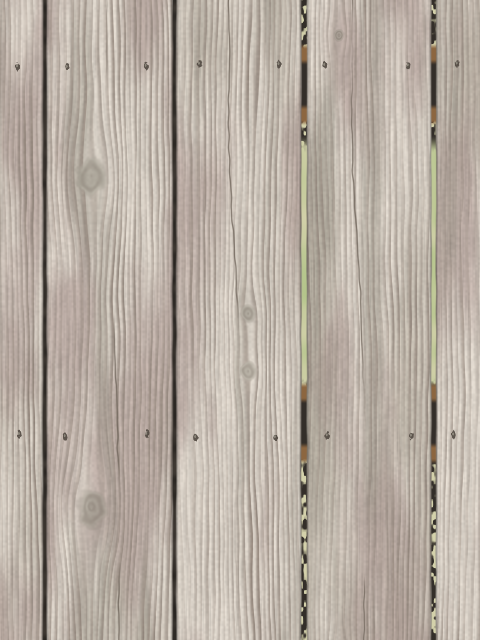
A Shadertoy shader for this texture:

```glsl
// Weathered vertical deck boards with bent grain, knots, cracks, screws and open gaps.

// Layout, in canvas widths (the canvas is 1 wide and ASPECT high)
const float ASPECT = 4.0 / 3.0;
const float PITCH = 0.270;        // board to board
const float FIRST_GAP = 0.0935;   // centre of the leftmost gap
const float GAP_HALF = 0.0036;
const float OPEN_EXTRA = 0.0020;  // extra half width of see-through gaps
const float RING = 0.0122;        // spacing of the growth rings
const float WANDER = 0.050;       // sideways drift of the grain
const float KNOT_SIZE = 0.034;
const float KNOT_MID = 0.465;     // height the knot pairs are centred on
const float CRACK_HALF = 0.0009;
const vec2 SCREW_COLS = vec2(0.17, 0.80);   // fraction of a board
const vec2 SCREW_ROWS = vec2(0.319, 0.898); // fraction of the height
const vec2 SCREW_SIZE = vec2(0.0055, 0.0085);

const vec3 PALE = vec3(0.86, 0.83, 0.79);
const vec3 MID = vec3(0.74, 0.71, 0.66);
const vec3 LATEWOOD = vec3(0.58, 0.53, 0.49);
const vec3 MAUVE = vec3(0.66, 0.58, 0.56);
const vec3 GREY = vec3(0.60, 0.58, 0.53);
const vec3 CRACK = vec3(0.42, 0.38, 0.34);
const vec3 SHADOW = vec3(0.20, 0.18, 0.16);
const vec3 JOIST = vec3(0.55, 0.40, 0.25);
const vec3 LITTER = vec3(0.83, 0.82, 0.67);
const vec3 GRASS = vec3(0.70, 0.77, 0.54);

float hash(vec2 p) {
    return fract(sin(dot(p, vec2(127.1, 311.7))) * 43758.5);
}

float noise(vec2 p) {
    vec2 i = floor(p), f = fract(p);
    f = f * f * (3.0 - 2.0 * f);
    return mix(mix(hash(i), hash(i + vec2(1, 0)), f.x),
               mix(hash(i + vec2(0, 1)), hash(i + vec2(1, 1)), f.x), f.y);
}

float fbm(vec2 p) {
    float sum = 0.0, amp = 0.53;
    for (int i = 0; i < 4; i++) {
        sum += amp * noise(p);
        p = p * 2.03 + 11.7;
        amp *= 0.5;
    }
    return sum;
}

// Two knots per board, spread about KNOT_MID by an amount that varies with the board
vec2 knotCentre(float board, float side) {
    float spread = mod(0.475 - 0.215 * board, 0.65);
    float across = 0.15 + mod(0.21 * board, 0.51);
    return vec2(across * PITCH, (KNOT_MID + side * spread) * ASPECT);
}

vec3 woodColor(vec2 q, float board, float px) {
    vec2 seed = vec2(board * 17.3, board * 5.1);
    float bent = q.x, core = 0.0, coreRadius = 0.0;

    // Knots push the grain aside
    float size = KNOT_SIZE / max(board, 1.0);
    for (int k = 0; k < 2; k++) {
        vec2 d = q - knotCentre(board, float(k * 2 - 1));
        vec2 e = d / (size * vec2(1.7, 3.6));
        bent -= 0.72 * d.x * exp(-dot(e, e));
        float r = length(d * vec2(1.0, 0.8)) / size + 0.35 * (noise(q * 60.0 + seed) - 0.5);
        float inside = 1.0 - smoothstep(0.6, 1.05, r);
        if (inside > core) { core = inside; coreRadius = r; }
    }

    // Growth rings: a slow rise to dark latewood, then a sharp edge
    float drift = WANDER * (fbm(q * vec2(8.0, 1.1) + seed) - 0.5);
    float phase = (bent + drift) / RING + 0.25 * noise(q * vec2(30.0, 14.0));
    float t = fract(phase);
    float late = smoothstep(0.15, 0.8, t) * (1.0 - smoothstep(0.82, 1.0, t));
    late *= 0.35 + 0.65 * hash(vec2(floor(phase), board));
    late *= 0.35 + 0.9 * noise(vec2(phase * 0.2, q.y * 4.0) + seed);

    // Sun-bleached base, stains and fibres
    float tone = fbm(q * vec2(9.0, 2.2) + seed + 4.0);
    vec3 col = mix(MID, PALE, smoothstep(0.2, 0.65, tone + 0.15 - 0.12 * step(2.5, board)));
    float stain = fbm(q * vec2(13.0, 3.0) + seed + 31.0);
    col = mix(col, MAUVE, 0.6 * smoothstep(0.42, 0.75, stain));
    float streak = fbm(vec2(bent * 22.0, q.y * 1.7) + seed + 63.0);
    col = mix(col, GREY, 0.5 * smoothstep(0.5, 0.8, streak));
    col = mix(col, LATEWOOD, 0.85 * late * (1.0 - core));
    col *= 0.95 + 0.10 * noise(vec2(bent * 340.0, q.y * 14.0) + seed);
    col *= 0.97 + 0.06 * noise(q * 190.0);

    // Knot heart with rings
    float rings = 0.5 + 0.5 * sin(coreRadius * 15.0);
    col = mix(col, mix(GREY, CRACK, 0.45 * rings), core * 0.6);

    // One long wandering crack per board
    float path = PITCH * (0.40 + 0.16 * hash(seed) - 0.10 * (q.y - 0.6))
               + 0.022 * (noise(vec2(q.y * 3.0, board)) - 0.5)
               + 0.003 * noise(vec2(q.y * 40.0, board));
    float reach = smoothstep(0.38, 0.6, noise(vec2(q.y * 4.0 + 2.0, board * 3.7)));
    float crack = 1.0 - smoothstep(CRACK_HALF - px * 0.5, CRACK_HALF + px, abs(q.x - path));
    return mix(col, CRACK, 0.75 * crack * reach);
}

// Dark screw heads with a worn pale glint, in two rows of two
vec3 addScrews(vec3 col, vec2 q, float board) {
    for (int k = 0; k < 4; k++) {
        int c = k % 2, r = k / 2;
        vec2 id = vec2(board * 4.0 + float(k), 9.0);
        vec2 jitter = (vec2(hash(id), hash(id + 5.0)) - 0.5) * vec2(0.016, 0.008);
        vec2 d = (q - vec2(SCREW_COLS[c] * PITCH, SCREW_ROWS[r] * ASPECT) - jitter) / SCREW_SIZE;
        float dist = length(d) + 0.7 * (noise(q * 240.0) - 0.5);
        col = mix(col, CRACK * 0.75, 0.9 * (1.0 - smoothstep(0.65, 1.05, dist)));
        col = mix(col, GREY, 0.8 * (1.0 - smoothstep(0.2, 0.5, length(d + vec2(0.2, -0.2)))));
    }
    return col;
}

// What shows between boards: shadow, or grass, joists and litter where open
vec3 gapColor(vec2 p, float open) {
    float v = p.y / ASPECT;
    vec3 litter = mix(SHADOW, LITTER, smoothstep(0.45, 0.7, noise(p * vec2(170.0, 110.0))));
    float lawn = smoothstep(0.39, 0.41, v) * (1.0 - smoothstep(0.76, 0.79, v));
    vec3 below = mix(litter, mix(GRASS, LITTER, noise(p * 25.0)), lawn);
    float row = min(abs(v - SCREW_ROWS.x - 0.02), abs(v - SCREW_ROWS.y + 0.03));
    below = mix(below, JOIST, 1.0 - smoothstep(0.055, 0.065, row));
    below = mix(below, SHADOW, 1.0 - smoothstep(0.03, 0.04, row));
    return mix(SHADOW * (0.75 + 0.5 * noise(p * 60.0)), below, open);
}

void mainImage(out vec4 fragColor, in vec2 fragCoord) {
    vec2 p = fragCoord / iResolution.xy * vec2(1.0, ASPECT);
    float px = 1.0 / iResolution.x;

    // Board and nearest gap
    float s = (p.x - FIRST_GAP) / PITCH + 1.0;
    float board = floor(s), gap = floor(s + 0.5);
    vec2 q = vec2(fract(s) * PITCH, p.y);
    float open = step(2.5, gap);
    float halfWidth = GAP_HALF + OPEN_EXTRA * open / max(gap - 2.0, 1.0);
    float edge = abs(s - gap) * PITCH - halfWidth + 0.0016 * (noise(vec2(p.y * 22.0, board)) - 0.5);

    // Wood, darkened along its worn rounded edges
    vec3 col = addScrews(woodColor(q, board, px), q, board);
    col *= mix(0.68, 1.0, smoothstep(0.0, 0.006, edge));
    col = mix(gapColor(p, open), col, smoothstep(-px, px, edge));
    fragColor = vec4(col, 1.0);
}
```
